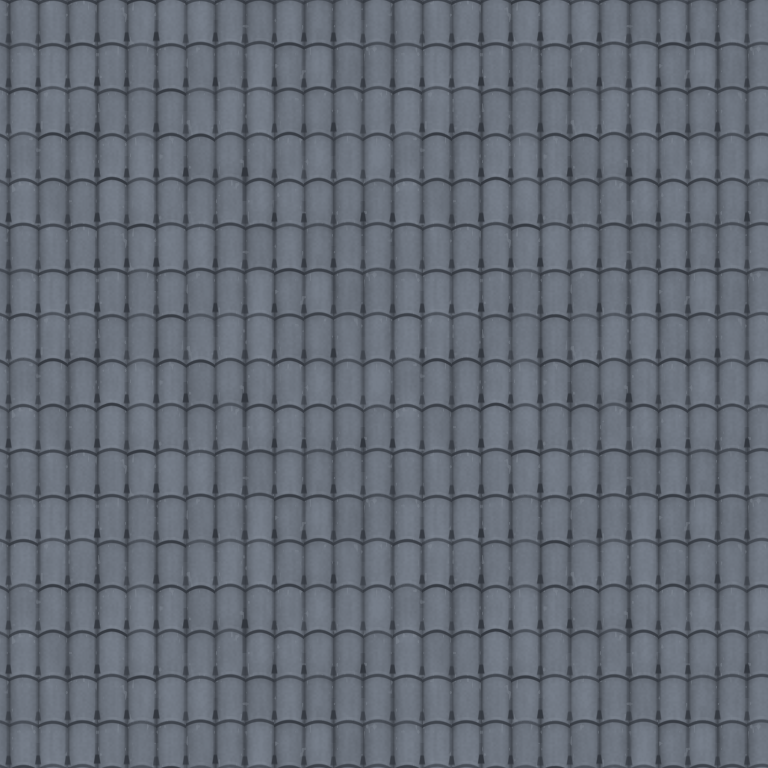
Write a three.js fragment shader that draws this texture.

```glsl
// Weathered slate-blue barrel roof tiles in overlapping rows.
varying vec2 vUv;

const vec2 TILES = vec2(26.0, 17.0);      // tiles across and down
const vec2 OFFSET = vec2(0.29, 0.95);     // first valley and first lip
const vec2 WEAR_PERIOD = vec2(13.0, 5.0); // tiles before the wear repeats
const vec3 LIGHT = vec3(0.445, 0.475, 0.520);
const vec3 SHADE = vec3(0.325, 0.347, 0.380);
const vec3 DARK = vec3(0.185, 0.202, 0.230);
const vec3 CHIP = vec3(0.55, 0.58, 0.62);
const float ARCH = 0.14;                  // drop of the lip at the tile sides
const float LIP_WIDTH = 0.036;
const float JITTER = 0.05;
const float TONE_VARIATION = 0.22;
const float GRAIN = 0.16;

float hash(vec2 p) {
  return fract(sin(dot(p, vec2(127.1, 311.7))) * 43758.5453);
}

// Random value per tile, wrapped to the wear period
float tileHash(vec2 id, float seed) {
  return hash(mod(id, WEAR_PERIOD) + seed);
}

// Value noise on tile coordinates, wrapped to the wear period
float noise(vec2 p, vec2 scale) {
  vec2 period = WEAR_PERIOD * scale;
  p *= scale;
  vec2 i = floor(p);
  vec2 f = fract(p);
  f = f * f * (3.0 - 2.0 * f);
  float a = hash(mod(i, period));
  float b = hash(mod(i + vec2(1.0, 0.0), period));
  float c = hash(mod(i + vec2(0.0, 1.0), period));
  float d = hash(mod(i + vec2(1.0, 1.0), period));
  return mix(mix(a, b, f.x), mix(c, d, f.x), f.y);
}

void main() {
  // Tile coordinates, with rows counted downward
  vec2 p = vec2(vUv.x, 1.0 - vUv.y) * TILES - OFFSET;
  float column = floor(p.x);
  float x = fract(p.x) - 0.5;

  // Signed distance below the nearest arched lip
  float lipRow = floor(p.y + 0.5);
  vec2 lipId = vec2(column, lipRow);
  float arch = ARCH * mix(0.55, 1.15, tileHash(vec2(0.0, lipRow), 3.0));
  float lip = lipRow + arch * 4.0 * x * x + JITTER * (tileHash(lipId, 7.0) - 0.5);
  float d = p.y - lip;
  vec2 id = vec2(column, lipRow - 1.0 + step(0.0, d));
  float along = d < 0.0 ? d + 1.0 : d;

  // Rounded body with a tone of its own
  float shift = JITTER * (tileHash(id, 11.0) - 0.5);
  float side = abs(x - shift - 0.03) * 2.0;
  float body = 1.0 - 0.85 * pow(side, 2.8);
  body += TONE_VARIATION * (tileHash(id, 17.0) - 0.5);

  // Stains, vertical streaks and fine grain
  float stain = noise(p, vec2(2.0, 2.0));
  float streak = noise(p, vec2(9.0, 2.0));
  float grain = noise(p, vec2(13.0, 20.0));
  body += 0.24 * (stain - 0.5) + 0.18 * (streak - 0.5) + GRAIN * (grain - 0.5);
  body -= 0.25 * (1.0 - smoothstep(0.0, 0.22, along));
  vec3 color = mix(SHADE, LIGHT, clamp(body - 0.04, -0.2, 1.15));

  // Narrow valley between columns, deeper in some places
  float valleyX = p.x - floor(p.x + 0.5);
  vec2 valleyId = vec2(floor(p.x + 0.5), lipRow);
  float depth = tileHash(valleyId, 23.0);
  float columnDepth = tileHash(vec2(valleyId.x, 0.0), 29.0);
  float valley = 1.0 - smoothstep(0.02, 0.11, abs(valleyX + 0.03 * (streak - 0.5)));
  color = mix(color, DARK, valley * (0.15 + 0.25 * depth + 0.25 * columnDepth * columnDepth));

  // Dark wedge opening just above each pair of lips
  float wedgeY = p.y - lipRow + 0.12 + 0.06 * (depth - 0.5);
  float halfWidth = 0.085 + 0.25 * wedgeY + 0.04 * (columnDepth - 0.5);
  float wedge = 1.0 - smoothstep(-0.03, 0.03, abs(valleyX) - halfWidth);
  wedge *= 1.0 - smoothstep(0.07, 0.13, abs(wedgeY));
  color = mix(color, DARK, wedge * (0.5 + 0.45 * depth));

  // Lip edge, its shadow and a faint rim above it
  float lipStrength = 0.45 + 0.45 * tileHash(lipId, 31.0);
  float line = 1.0 - smoothstep(LIP_WIDTH * 0.4, LIP_WIDTH * 1.5, abs(d - 0.015));
  float rim = 1.0 - smoothstep(0.01, 0.04, abs(d + 0.065));
  color += 0.022 * rim * (1.0 - side);
  color = mix(color, DARK, line * lipStrength);

  // Sparse pale chips near sides and lips
  float chip = smoothstep(0.80, 0.95, noise(p + 0.37, vec2(12.0, 8.0)));
  float worn = smoothstep(0.55, 0.8, side) + 1.0 - smoothstep(0.08, 0.2, abs(d - 0.09));
  color = mix(color, CHIP, 0.32 * chip * min(worn, 1.0) * (1.0 - wedge) * (1.0 - line));

  gl_FragColor = vec4(color, 1.0);
}
```
